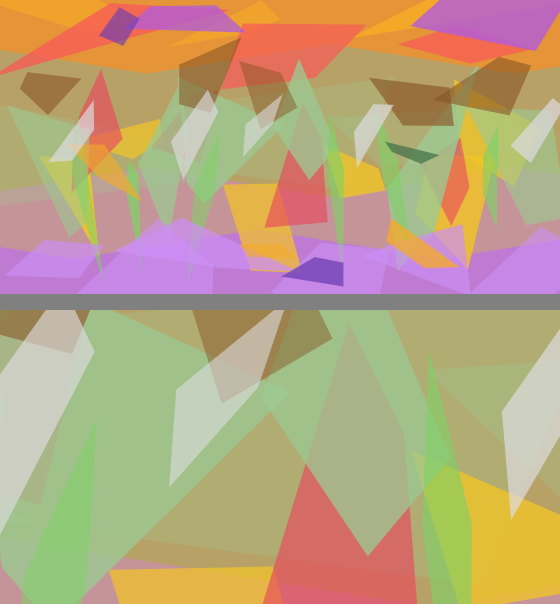
Top: the whole. Bottom: its middle third, enlarged.
Reproduce this background procedurally as a WebGL 1 fragment shader.

```glsl
precision highp float;
uniform vec2 u_resolution;

const vec3 ORANGE = vec3(0.90, 0.58, 0.22);
const vec3 OLIVE  = vec3(0.72, 0.63, 0.40);
const vec3 MAUVE  = vec3(0.77, 0.58, 0.60);
const vec3 ORCHID = vec3(0.75, 0.48, 0.82);
const vec3 LILAC  = vec3(0.80, 0.56, 0.96);
const vec3 PURPLE = vec3(0.70, 0.36, 0.86);
const vec3 VIOLET = vec3(0.42, 0.24, 0.70);
const vec3 CORAL  = vec3(0.97, 0.36, 0.34);
const vec3 ROSE   = vec3(0.91, 0.28, 0.36);
const vec3 AMBER  = vec3(0.96, 0.67, 0.15);
const vec3 GOLD   = vec3(0.95, 0.77, 0.15);
const vec3 SAGE   = vec3(0.61, 0.79, 0.57);
const vec3 LEAF   = vec3(0.50, 0.82, 0.40);
const vec3 FOREST = vec3(0.26, 0.44, 0.28);
const vec3 BROWN  = vec3(0.53, 0.33, 0.14);
const vec3 PEARL  = vec3(0.87, 0.86, 0.88);

const float CORNER_JITTER = 0.75;  // angular disorder of the corners
const float SHORT_REACH = 0.40;    // nearest and farthest corner,
const float LONG_REACH = 1.40;     // relative to the half size
const float TILT_JITTER = 0.45;
const float FADE_JITTER = 0.30;    // opacity variation within a layer
const float QUARTER_TURN = 1.570796;
const int MAX_SHARDS = 8;

float hash(vec2 key) {
  vec3 h = fract(key.xyx * 0.1031);
  h += dot(h, h.yzx + 33.33);
  return fract((h.x + h.y) * h.z);
}

mat2 rotation(float angle) {
  float c = cos(angle), s = sin(angle);
  return mat2(c, s, -s, c);
}

float coverage(float dist) {
  return clamp(0.5 - dist * u_resolution.y, 0.0, 1.0);
}

// Corner of an irregular quadrilateral; taper widens its upper end
vec2 corner(float index, vec2 id, vec2 halfSize, float taper) {
  float turn = index + CORNER_JITTER * (hash(id + index * 7.0 + 11.0) - 0.5);
  float angle = QUARTER_TURN * (turn + hash(id + 5.0) * 0.5);
  float reach = mix(SHORT_REACH, LONG_REACH, hash(id + index * 13.0 + 41.0));
  vec2 v = reach * vec2(cos(angle), sin(angle));
  v.x *= 1.0 + taper * clamp(v.y, -1.0, 1.0);
  return v * halfSize;
}

// Signed distance to the quadrilateral, negative inside
float shardDistance(vec2 p, vec2 id, vec2 halfSize, float taper) {
  float nearest = 1e3, side = 1.0;
  vec2 b = corner(3.0, id, halfSize, taper);
  for (int i = 0; i < 4; i++) {
    vec2 a = corner(float(i), id, halfSize, taper);
    vec2 edge = b - a, w = p - a;
    vec2 gap = w - edge * clamp(dot(w, edge) / dot(edge, edge), 0.0, 1.0);
    nearest = min(nearest, dot(gap, gap));
    bvec3 crossing = bvec3(p.y >= a.y, p.y < b.y, edge.x * w.y > edge.y * w.x);
    if (all(crossing) || all(not(crossing))) side = -side;
    b = a;
  }
  return side * sqrt(nearest);
}

// Row of shards: band is (centre, spread) in height, pose is (tilt, taper)
void scatter(inout vec3 colour, vec2 p, float seed, float count, vec2 band,
             vec2 halfSize, vec2 pose, vec3 tint, float opacity) {
  float aspect = u_resolution.x / u_resolution.y;
  for (int i = 0; i < MAX_SHARDS; i++) {
    if (float(i) >= count) break;
    vec2 id = vec2(float(i) * 3.0 + 1.0, seed * 17.0);
    float x = (float(i) + 0.15 + 0.7 * hash(id)) / count * aspect;
    float y = band.x + band.y * (hash(id + 2.0) - 0.5);
    float tilt = pose.x + TILT_JITTER * (hash(id + 3.0) - 0.5);
    vec2 q = (p - vec2(x, y)) * rotation(tilt);
    float fade = opacity * (1.0 - FADE_JITTER * hash(id + 4.0));
    float d = shardDistance(q, id, halfSize, pose.y);
    colour = mix(colour, tint, fade * coverage(d));
  }
}

// Mask below a zigzag line
float below(vec2 p, float level, float phase) {
  return coverage(p.y - level - 0.2 * (abs(fract(p.x * 0.8 + phase) - 0.5) - 0.25));
}

void main() {
  vec2 p = gl_FragCoord.xy / u_resolution.y;

  // Ground bands
  vec3 colour = mix(ORANGE, OLIVE, below(p, 0.80, 0.1));
  colour = mix(colour, MAUVE, below(p, 0.38, 0.6));
  colour = mix(colour, ORCHID, below(p, 0.17, 0.3));

  // Broad sheets along the top and across the middle
  scatter(colour, p, 1.0, 3.0, vec2(0.95, 0.06), vec2(0.38, 0.10), vec2(0.0), AMBER, 0.90);
  scatter(colour, p, 2.0, 3.0, vec2(0.86, 0.08), vec2(0.42, 0.10), vec2(0.0), CORAL, 0.95);
  scatter(colour, p, 3.0, 2.0, vec2(0.96, 0.06), vec2(0.34, 0.13), vec2(-0.2, 0.0), PURPLE, 0.95);
  scatter(colour, p, 4.0, 3.0, vec2(0.53, 0.15), vec2(0.45, 0.20), vec2(0.0), SAGE, 0.35);

  // Upright shards
  scatter(colour, p, 5.0, 6.0, vec2(0.42, 0.30), vec2(0.14, 0.20), vec2(0.4, 0.3), GOLD, 0.90);
  scatter(colour, p, 6.0, 4.0, vec2(0.42, 0.35), vec2(0.12, 0.20), vec2(0.0, -0.6), ROSE, 0.80);
  scatter(colour, p, 7.0, 6.0, vec2(0.45, 0.15), vec2(0.15, 0.32), vec2(0.0, 0.7), SAGE, 0.80);
  scatter(colour, p, 8.0, 5.0, vec2(0.69, 0.12), vec2(0.15, 0.11), vec2(0.2, 0.4), BROWN, 0.65);
  scatter(colour, p, 9.0, 6.0, vec2(0.40, 0.15), vec2(0.04, 0.30), vec2(0.0), LEAF, 0.75);

  // Base sheets and small accents
  scatter(colour, p, 10.0, 6.0, vec2(0.10, 0.14), vec2(0.28, 0.14), vec2(0.1, -0.3), LILAC, 0.75);
  scatter(colour, p, 11.0, 3.0, vec2(0.28, 0.30), vec2(0.18, 0.05), vec2(-0.6, 0.0), AMBER, 0.85);
  scatter(colour, p, 12.0, 5.0, vec2(0.58, 0.10), vec2(0.05, 0.15), vec2(-0.5, 0.0), PEARL, 0.80);
  scatter(colour, p, 13.0, 1.0, vec2(0.10, 0.04), vec2(0.18, 0.06), vec2(0.0), VIOLET, 0.75);
  scatter(colour, p, 14.0, 1.0, vec2(0.88, 0.04), vec2(0.06, 0.13), vec2(0.3, 0.0), VIOLET, 0.80);
  scatter(colour, p, 15.0, 1.0, vec2(0.47, 0.04), vec2(0.11, 0.04), vec2(0.1, 0.0), FOREST, 0.80);

  gl_FragColor = vec4(colour, 1.0);
}
```
